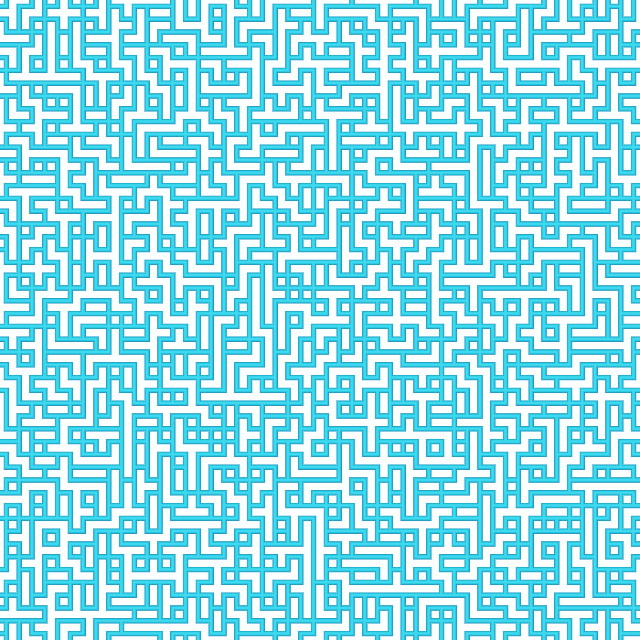
Write a Shadertoy shader that draws this pattern.

```glsl
// Maze of bevelled cyan pipes on white, drawn on a square grid of tiles.
// Each tile joins two to four arms; even tiles propose gaps between tiles and
// odd tiles accept at most two of them, so no pipe ever ends loose.

#define TILES 50.0          // tiles across the canvas
#define PIPE_HALF 0.212     // half width of a pipe, in tiles
#define BODY_HALF 0.158     // half width inside the dark rim
#define SHINE_HALF 0.085    // half width of the light core
#define BEVEL_SHIFT 0.012   // offset of the body towards the light
#define SINGLE_GAP 0.2      // share of even tiles proposing one gap
#define STRAIGHT 0.22       // share of even tiles proposing opposite gaps

const vec3 PAPER = vec3(0.99, 1.0, 1.0);
const vec3 RIM   = vec3(0.15, 0.59, 0.74);
const vec3 BODY  = vec3(0.13, 0.77, 0.88);
const vec3 SHINE = vec3(0.25, 0.85, 0.93);

float hash(vec2 p) {
    vec3 q = fract(vec3(p.xyx) * vec3(0.1031, 0.1030, 0.0973));
    q += dot(q, q.yzx + 33.33);
    return fract((q.x + q.y) * q.z);
}

// Unit step to the right, up, left or down for side 0 to 3.
vec2 sideStep(int side) {
    float sgn = side < 2 ? 1.0 : -1.0;
    return (side & 1) == 0 ? vec2(sgn, 0.0) : vec2(0.0, sgn);
}

int opposite(int side) { return (side + 2) & 3; }

// An even tile proposes one gap, two opposite gaps or two adjacent gaps.
bool proposesGap(vec2 evenTile, int side) {
    int first = int(hash(evenTile + 11.0) * 4.0);
    float kind = hash(evenTile + 157.0);
    int turn = kind < SINGLE_GAP ? 0 : kind < SINGLE_GAP + STRAIGHT ? 2 : 1;
    return side == first || side == ((first + turn) & 3);
}

// An odd tile accepts its first two proposals, from a random starting side.
bool acceptsGap(vec2 oddTile, int side) {
    int start = int(hash(oddTile + 71.0) * 4.0);
    int accepted = 0;
    for (int i = 0; i < 4; i++) {
        int s = (start + i) & 3;
        if (accepted < 2 && proposesGap(oddTile + sideStep(s), opposite(s))) {
            if (s == side) return true;
            accepted++;
        }
    }
    return false;
}

bool hasArm(vec2 tile, int side) {
    bool isOdd = mod(tile.x + tile.y, 2.0) > 0.5;
    return isOdd ? !acceptsGap(tile, side)
                 : !acceptsGap(tile + sideStep(side), opposite(side));
}

// Square-ended distance to an arm running from the tile centre to one side.
float armDistance(vec2 p, int side) {
    vec2 along = sideStep(side);
    return max(abs(dot(p, vec2(-along.y, along.x))), -dot(p, along));
}

void mainImage(out vec4 fragColor, in vec2 fragCoord) {
    float pixel = TILES / min(iResolution.x, iResolution.y);
    vec2 grid = fragCoord * pixel;
    vec2 tile = floor(grid);
    vec2 local = grid - tile - 0.5;
    vec2 lit = local - BEVEL_SHIFT * vec2(-1.0, 1.0);

    // Join the arms of this tile.
    float outer = 1.0;
    float inner = 1.0;
    for (int side = 0; side < 4; side++) {
        if (hasArm(tile, side)) {
            outer = min(outer, armDistance(local, side));
            inner = min(inner, armDistance(lit, side));
        }
    }

    // Layer rim, body and shine with edges about a pixel wide.
    float soft = 0.5 * pixel;
    vec3 color = mix(RIM, PAPER, smoothstep(-soft, soft, outer - PIPE_HALF));
    color = mix(BODY, color, smoothstep(-soft, soft, inner - BODY_HALF));
    color = mix(SHINE, color, smoothstep(-soft, soft, inner - SHINE_HALF));
    fragColor = vec4(color, 1.0);
}
```
